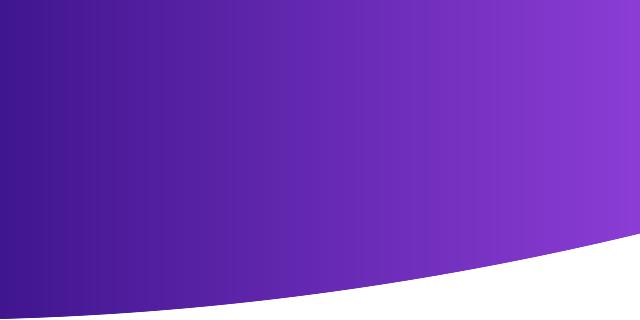
A WebGL 1 fragment shader for this background:

```glsl
precision highp float;

uniform vec2 u_resolution;

const vec3 LEFT_VIOLET = vec3(0.250, 0.084, 0.560);
const vec3 RIGHT_PURPLE = vec3(0.545, 0.237, 0.833);
const vec3 GROUND_WHITE = vec3(1.0);

// Rising edge: height = START + SLOPE * x + BEND * x * x
const float EDGE_START = 0.003;
const float EDGE_SLOPE = 0.053;
const float EDGE_BEND = 0.214;

float edgeHeight(float x) {
  return EDGE_START + x * (EDGE_SLOPE + EDGE_BEND * x);
}

void main() {
  vec2 uv = gl_FragCoord.xy / u_resolution;

  // Horizontal gradient
  vec3 gradient = mix(LEFT_VIOLET, RIGHT_PURPLE, uv.x);

  // White ground below the curve, with a one-pixel soft edge
  float softness = 0.5 / u_resolution.y;
  float above = smoothstep(-softness, softness, uv.y - edgeHeight(uv.x));

  gl_FragColor = vec4(mix(GROUND_WHITE, gradient, above), 1.0);
}
```
